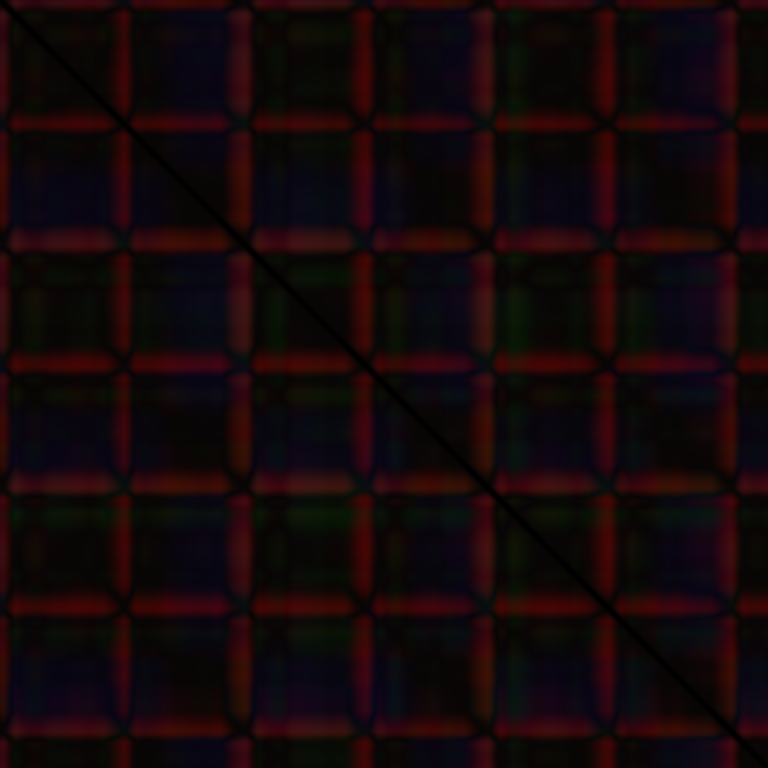
Reproduce this pattern procedurally as a WebGL 1 fragment shader.

```glsl
precision highp float;

uniform vec2 u_resolution;

float hash(float n) {
    return fract(sin(n * 12.9898) * 43758.5453);
}

vec3 hash3(float n) {
    return vec3(hash(n), hash(n + 137.3), hash(n + 271.9));
}

// One-dimensional value noise, independent in each channel
vec3 threadNoise(float t) {
    float i = floor(t);
    return mix(hash3(i), hash3(i + 1.0), smoothstep(0.0, 1.0, t - i));
}

// Colour of the stripes along one axis
vec3 stripes(float t) {
    float p = t * 6.33 - 0.135;
    float cell = floor(p);
    float u = p - cell;
    float odd = mod(cell, 2.0);
    vec3 vary = hash3(cell + 5.0);

    // Red band that closes each cell, with a long soft rise
    float start = 0.66 + 0.05 * vary.x;
    float fall = 1.0 - smoothstep(0.88, 1.0, u);
    float band = smoothstep(start, start + 0.22, u) * fall;
    vec3 color = vec3(0.2 + 0.05 * vary.y, 0.065 * odd, 0.0) * band;
    color.r += 0.03 * smoothstep(0.35, 0.8, u) * fall;

    // Green strip that opens each cell
    float strip = smoothstep(0.0, 0.1, u) * (1.0 - smoothstep(0.1, 0.32, u));
    color += vec3(0.03, 0.02 + 0.035 * vary.z, 0.0) * strip;

    // Blue ground in every second cell
    color.b += 0.06 * odd * smoothstep(0.0, 0.45, u) * (1.0 - smoothstep(0.85, 1.0, u));

    // Uneven threads, fine and broad
    color += vec3(0.045, 0.035, 0.025) * threadNoise(t * 60.0);
    color += vec3(0.05, 0.025, 0.02) * threadNoise(t * 21.0 + 400.0);
    return color;
}

void main() {
    vec2 uv = gl_FragCoord.xy / u_resolution;

    // Difference of both axes, rounded off near zero
    vec3 gap = stripes(uv.x) - stripes(1.0 - uv.y);
    vec3 color = sqrt(gap * gap + vec3(0.0009, 0.0004, 0.0003));

    // Dark thread along the falling diagonal
    float diagonal = abs(uv.x + uv.y - 1.0) * 0.7071;
    color *= smoothstep(0.0, 0.007, diagonal);

    gl_FragColor = vec4(color, 1.0);
}
```
